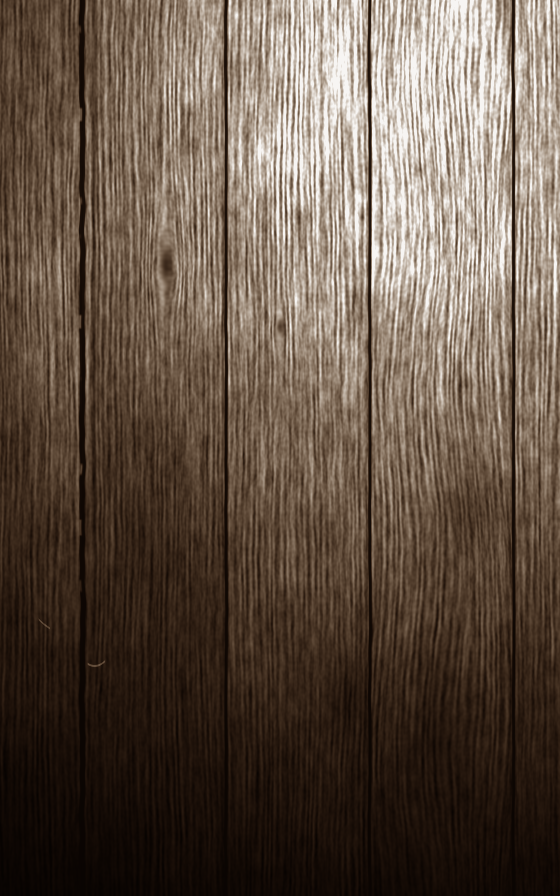
Reproduce this texture procedurally as a Shadertoy shader.

```glsl
// Weathered vertical planks under a soft lamp at the upper right, fading to dark below.
// Each plank has its own warped ridges and stretched gradient-noise fibres;
// seams, knots, stains and loose splinters are layered over them with distance functions.

vec2 gradientAt(vec2 cell) {
    vec3 h = fract(cell.xyx * vec3(0.1031, 0.1030, 0.0973));
    h += dot(h, h.yzx + 33.33);
    float angle = 6.2832 * fract((h.x + h.y) * h.z);
    return vec2(cos(angle), sin(angle));
}

// Gradient noise, roughly -1 to 1
float noise(vec2 p) {
    vec2 i = floor(p), f = fract(p), e = vec2(0, 1);
    vec2 u = f * f * f * (f * (f * 6.0 - 15.0) + 10.0);
    float low = mix(dot(gradientAt(i), f), dot(gradientAt(i + e.yx), f - e.yx), u.x);
    float high = mix(dot(gradientAt(i + e), f - e), dot(gradientAt(i + 1.0), f - 1.0), u.x);
    return 1.5 * mix(low, high, u.y);
}

float blob(vec2 p, vec2 centre, vec2 radius) {
    vec2 q = (p - centre) / radius;
    return exp(-dot(q, q));
}

// Thin curved splinter
float splinter(vec2 q, float slope, float bend, float halfLength) {
    float d = abs(q.y - slope * q.x - bend * q.x * q.x);
    return (1.0 - smoothstep(0.0006, 0.003, d)) * (1.0 - smoothstep(0.8, 1.0, abs(q.x) / halfLength));
}

// Broad lighting, stains and differences between planks
float lighting(vec2 uv, vec2 p, float plank) {
    float light = 0.045 + 0.72 * smoothstep(-0.1, 0.92, uv.y);
    light *= 0.22 + 0.78 * exp(-pow((uv.x - 0.76) / 0.75, 2.0));
    light += 0.13 * blob(uv, vec2(0.80, 0.83), vec2(0.20, 0.17));
    light += 0.07 * blob(uv, vec2(0.55, 0.92), vec2(0.12, 0.25));
    light += 0.07 * blob(uv, vec2(0.11, 0.60), vec2(0.06, 0.16));
    light *= 1.0 - 0.25 * smoothstep(0.7, 1.0, uv.y) * (1.0 - smoothstep(0.0, 0.4, uv.x));
    if (plank == 0.0) light *= 1.0 - 0.28 * blob(uv, vec2(0.27, 0.40), vec2(0.14, 0.17));
    light *= 1.0 - 0.30 * blob(uv, vec2(0.63, 0.23), vec2(0.035, 0.05));
    light *= 1.0 - 0.28 * blob(uv, vec2(0.77, 0.20), vec2(0.06, 0.07));
    light *= 1.0 - 0.22 * blob(uv, vec2(0.84, 0.44), vec2(0.07, 0.04));
    float blotch = noise(p * vec2(8, 5) + plank * 9.0) + 0.6 * noise(p * vec2(24, 13) + plank * 5.0);
    return light * (1.0 + 0.13 * blotch);
}

// Relief of the wood: ridges, long fibres and short pores
float grainRelief(vec2 p, float plank, vec2 knot, vec2 smallKnot) {
    vec2 g = p;
    g.x -= 0.75 * (p.x - knot.x) * blob(p, knot, vec2(0.025, 0.09));
    g.x -= 0.6 * (p.x - smallKnot.x) * blob(p, smallKnot, vec2(0.012, 0.04));
    float warp = plank == 2.0 ? 0.035 : 0.010;
    g.x += warp * noise(vec2(p.x * 4.0 + plank * 17.0, p.y * 1.9));
    g.x += 0.0015 * noise(vec2(p.x * 25.0, p.y * 14.0));
    g.y += plank * 7.3;

    float phase = g.x / 0.0104 + 0.7 * noise(g * vec2(38, 1.5));
    float ridge = sin(6.2832 * phase);
    float strength = 0.65 + 0.45 * noise(g * vec2(9, 2.5));
    float fibre = noise(g * vec2(165, 7));
    float pores = noise(g * vec2(190, 34) + 40.0);
    float grit = noise(g * vec2(230, 130));
    return 0.28 * ridge * strength + 0.32 * fibre + 0.26 * pores + 0.13 * grit;
}

void mainImage(out vec4 fragColor, in vec2 fragCoord) {
    vec2 uv = fragCoord / iResolution.xy;
    vec2 p = uv * vec2(1.0, 1.6);
    vec2 knot = vec2(0.296, 1.125), smallKnot = vec2(0.50, 1.017);

    // Plank index and signed distance to the nearest seam
    float across = (uv.x - 0.147 + 0.0015 * noise(vec2(3.0, p.y * 5.0))) / 0.2567;
    float plank = floor(across), seam = round(across);
    float d = (across - seam) * 0.2567;
    float wide = seam == 0.0 ? 1.0 : 0.0;
    d += (0.0007 + 0.0015 * wide) * noise(vec2(seam * 8.0, p.y * 24.0));

    float light = lighting(uv, p, plank);
    float tone = light * (1.0 + grainRelief(p, plank, knot, smallKnot));

    // Knots and the split running beside the widest seam
    tone *= 1.0 - 0.55 * blob(p, knot, vec2(0.009, 0.034));
    tone *= 1.0 - 0.50 * blob(p, smallKnot, vec2(0.007, 0.015));
    float split = exp(-pow((d - 0.022) / 0.004, 2.0)) * wide;
    tone *= 1.0 - 0.35 * split * smoothstep(0.2, 0.7, uv.y);

    // Bevelled edges, then the dark gap
    float halfGap = mix(0.0024, 0.0045, wide);
    tone *= 1.0 - 0.32 * exp(-abs(d) / 0.007);
    float bevel = exp(-pow((d - halfGap - 0.0035) / 0.0022, 2.0));
    bevel += 0.6 * wide * exp(-pow((d + halfGap + 0.004) / 0.003, 2.0));
    tone += light * 0.42 * bevel * (0.8 + 0.5 * noise(vec2(seam * 5.0, p.y * 18.0)));
    float gap = 1.0 - smoothstep(halfGap - 0.0012, halfGap + 0.0016, abs(d));
    tone = mix(tone, 0.035 + 0.06 * light, gap * 0.93);

    // Pale chips in the widest seam and loose splinters
    float chips = smoothstep(0.32, 0.5, noise(vec2(2.0, p.y * 19.0)));
    chips *= wide * exp(-pow((d + 0.003) / 0.0022, 2.0)) * smoothstep(0.15, 0.5, uv.y);
    tone += chips * (0.12 + 0.5 * light);
    tone += 0.24 * splinter(p - vec2(0.172, 0.411), 0.15, 25.0, 0.017);
    tone += 0.20 * splinter(p - vec2(0.079, 0.485), -0.8, 10.0, 0.011);

    // Sepia toning: green and blue fall off faster than red
    tone = clamp(tone, 0.025, 0.97);
    fragColor = vec4(pow(vec3(tone), vec3(1.0, 1.25, 1.53)), 1.0);
}
```
